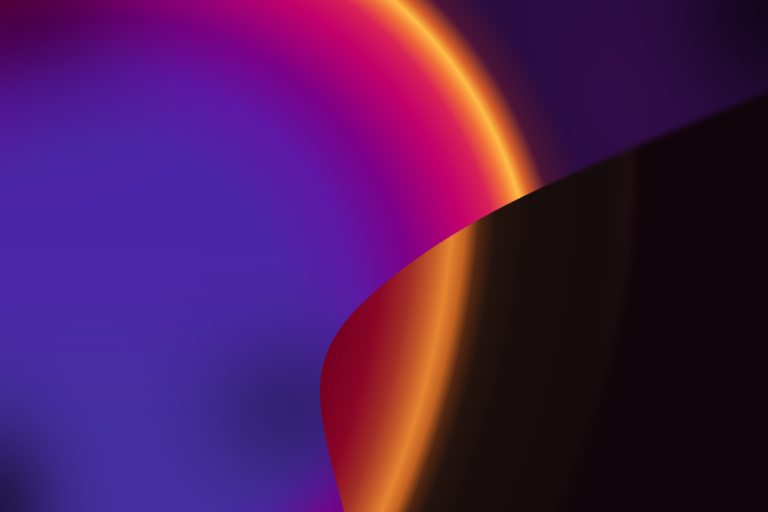
Give the GLSL for this background, as a Shadertoy shader.

```glsl
// Abstract studio light: a glowing ring around a violet disc, partly covered
// by a dark curved sheet that carries a second amber band. Colours come from
// ramps over distance to each arc; the sheet rim is a smooth Hermite curve.

// Lengths are in canvas heights, origin at the lower left.
const float ASPECT = 1.5;
const vec2  RING_CENTER = vec2(0.218, 0.379);
const vec3  BAND_CURVE = vec3(0.745, 0.42, -0.31); // x = a + b*y + c*y*y
const float CREASE_OFFSET = 0.34;
const float RIM_TOP = 0.82;
const float RIM_TOP_SLOPE = 2.45;
const vec3  DEEP_BLUE = vec3(0.27, 0.19, 0.63);
const vec3  NIGHT_VIOLET = vec3(0.20, 0.05, 0.29);
const vec3  SHEET_BLACK = vec3(0.065, 0.017, 0.038);
const vec3  CREASE_GLOW = vec3(0.030, 0.020, 0.012);

// Ramp stops: rgb colour, w position.
const int STOPS = 10;
const vec4 RING_RAMP[STOPS] = vec4[STOPS](
    vec4(0.30, 0.15, 0.66, 0.34), vec4(0.37, 0.09, 0.65, 0.48),
    vec4(0.49, 0.00, 0.53, 0.59), vec4(0.77, 0.00, 0.42, 0.71),
    vec4(0.85, 0.13, 0.34, 0.77), vec4(0.94, 0.42, 0.22, 0.803),
    vec4(1.00, 0.74, 0.27, 0.830), vec4(0.84, 0.37, 0.16, 0.850),
    vec4(0.30, 0.08, 0.21, 0.885), vec4(0.16, 0.045, 0.25, 0.96));
const vec4 BAND_RAMP[STOPS] = vec4[STOPS](
    vec4(0.46, 0.00, 0.13, -0.20), vec4(0.54, 0.02, 0.15, -0.127),
    vec4(0.64, 0.18, 0.15, -0.070), vec4(0.78, 0.36, 0.16, -0.030),
    vec4(0.90, 0.52, 0.19, 0.000), vec4(0.76, 0.38, 0.13, 0.027),
    vec4(0.32, 0.15, 0.07, 0.052), vec4(0.14, 0.075, 0.055, 0.085),
    vec4(0.095, 0.052, 0.050, 0.15), vec4(0.090, 0.045, 0.052, 0.30));

// Sheet rim knots: y, x, slope dx/dy.
const int KNOTS = 5;
const vec3 RIM[KNOTS] = vec3[KNOTS](
    vec3(0.0, 0.672, -0.24), vec3(0.24, 0.625, 0.0), vec3(0.40, 0.70, 1.0),
    vec3(0.566, 0.926, 1.75), vec3(RIM_TOP, 1.50, RIM_TOP_SLOPE));

vec3 ramp(vec4 stops[STOPS], float position) {
    vec3 color = stops[0].rgb;
    for (int i = 1; i < STOPS; i++) {
        float t = (position - stops[i - 1].w) / (stops[i].w - stops[i - 1].w);
        color = mix(color, stops[i].rgb, clamp(t, 0.0, 1.0));
    }
    return color;
}

// Horizontal position of the rim at height y.
float rimX(float y) {
    float x = RIM[0].y;
    for (int i = 1; i < KNOTS; i++) {
        vec3 a = RIM[i - 1], b = RIM[i];
        float h = b.x - a.x;
        float t = clamp((y - a.x) / h, 0.0, 1.0);
        float s = 1.0 - t;
        float cubic = a.y * s * s * (1.0 + 2.0 * t) + b.y * t * t * (3.0 - 2.0 * t)
                    + h * t * s * (a.z * s - b.z * t);
        if (y >= a.x) x = cubic;
    }
    return x + RIM_TOP_SLOPE * max(y - RIM_TOP, 0.0);
}

float rimDistance(vec2 p) {
    const float STEP = 0.002;
    float slope = (rimX(p.y + STEP) - rimX(p.y - STEP)) / (2.0 * STEP);
    return (p.x - rimX(p.y)) / sqrt(1.0 + slope * slope);
}

float softSpot(vec2 p, vec2 center, vec2 size) {
    vec2 q = (p - center) / size;
    return exp(-dot(q, q));
}

// Violet disc, ring and the night behind it.
vec3 backdrop(vec2 p) {
    float radius = length(p - RING_CENTER);
    vec3 color = ramp(RING_RAMP, radius);
    float lowDisc = (1.0 - smoothstep(0.1, 0.55, p.y)) * (1.0 - smoothstep(0.4, 0.6, radius));
    color = mix(color, DEEP_BLUE, lowDisc);
    float haze = softSpot(p, vec2(1.25, 0.84), vec2(0.22, 0.30));
    color = mix(color, NIGHT_VIOLET, haze * smoothstep(0.88, 1.02, radius));
    color *= 1.0 - 0.50 * softSpot(p, vec2(0.0, 1.02), vec2(0.26, 0.20));
    color *= 1.0 - 0.55 * softSpot(p, vec2(-0.02, 0.0), vec2(0.13, 0.17));
    color *= 1.0 - 0.28 * softSpot(p, vec2(0.57, 0.20), vec2(0.17, 0.15));
    color *= 1.0 - 0.55 * softSpot(p, vec2(1.52, 1.0), vec2(0.20, 0.22));
    return color;
}

// Dark sheet with its amber band and a faint crease.
vec3 sheet(vec2 p) {
    float bandX = BAND_CURVE.x + p.y * (BAND_CURVE.y + p.y * BAND_CURVE.z);
    float offset = p.x - bandX;
    vec3 color = ramp(BAND_RAMP, offset);
    float crease = offset - CREASE_OFFSET;
    color = mix(color, SHEET_BLACK, smoothstep(-0.03, 0.04, crease));
    color += CREASE_GLOW * exp(-pow(crease / 0.018, 2.0)) * smoothstep(0.1, 0.65, p.y);
    return color;
}

void mainImage(out vec4 fragColor, in vec2 fragCoord) {
    vec2 p = fragCoord / iResolution.xy * vec2(ASPECT, 1.0);
    float pixel = 1.0 / iResolution.y;

    // The rim is crisp near the ring and drifts out of focus to the right.
    float blur = pixel + 0.011 * smoothstep(1.02, 1.25, p.x);
    float cover = smoothstep(-blur, blur, rimDistance(p));
    fragColor = vec4(mix(backdrop(p), sheet(p), cover), 1.0);
}
```
